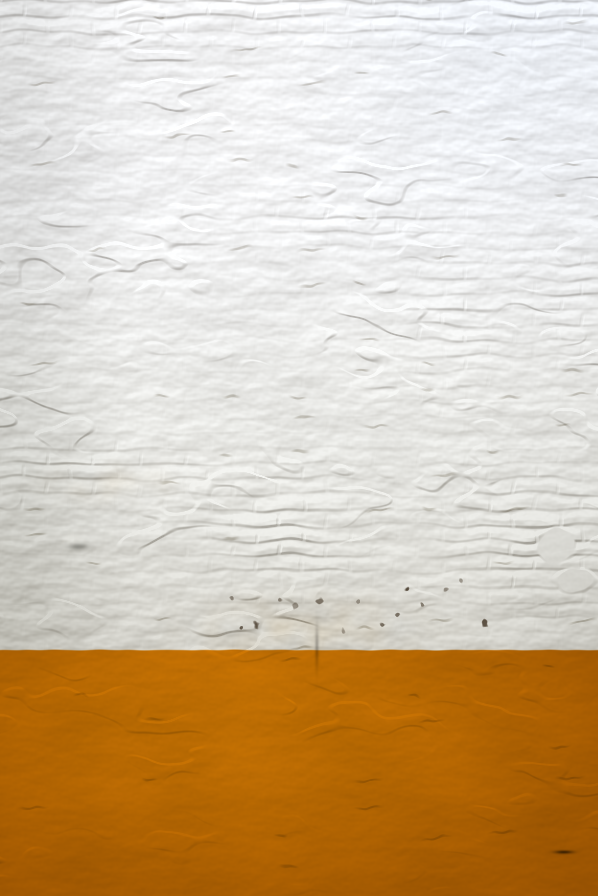
Give the GLSL for this texture, as a WebGL 2 fragment shader.

```glsl
#version 300 es
precision highp float;
// Whitewashed brick wall above a painted ochre base, lit softly from above.
// A height field (plaster noise, chipped ledges, patches of brick courses) is
// differenced along the light direction and added to smooth colour gradients.
uniform vec2 u_resolution;
out vec4 fragColor;

#define ASPECT 0.668         // width of the scene, its height being 1
#define BASE_TOP 0.2745      // height of the painted base
#define COURSE 0.0172        // spacing of the brick courses
#define RELIEF 0.00062       // depth of the relief
#define LIGHT_STEP 0.0017    // sampling distance towards the light
#define WALL_RELIEF 0.85
#define BASE_RELIEF 0.48
#define GRAIN 0.012

float hash(vec2 p) {
    vec3 q = fract(vec3(p.xyx) * 0.1031);
    q += dot(q, q.yzx + 33.33);
    return fract((q.x + q.y) * q.z);
}

vec2 gradientAt(vec2 cell) {
    float a = 6.2832 * hash(cell);
    return vec2(cos(a), sin(a));
}

float noise(vec2 p) {
    vec2 i = floor(p), f = fract(p);
    vec2 u = f * f * f * (f * (f * 6.0 - 15.0) + 10.0);
    vec2 e = vec2(1.0, 0.0);
    float low = mix(dot(gradientAt(i), f), dot(gradientAt(i + e), f - e), u.x);
    float high = mix(dot(gradientAt(i + e.yx), f - e.yx), dot(gradientAt(i + 1.0), f - 1.0), u.x);
    return mix(low, high, u.y);
}

// Soft elliptical spot, 1 at its centre
float spot(vec2 p, vec2 centre, vec2 radius) {
    vec2 d = (p - centre) / radius;
    return exp(-dot(d, d));
}

// Where the bricks show through the plaster
float brickMask(vec2 p) {
    float m = spot(p, vec2(0.315, 0.412), vec2(0.072, 0.055));
    m += spot(p, vec2(0.600, 0.400), vec2(0.078, 0.062));
    m += 0.65 * spot(p, vec2(0.090, 0.474), vec2(0.110, 0.028));
    m += 0.55 * spot(p, vec2(0.638, 0.670), vec2(0.035, 0.050));
    m += 0.50 * spot(p, vec2(0.510, 0.640), vec2(0.050, 0.080));
    m += 0.45 * spot(p, vec2(0.390, 0.755), vec2(0.100, 0.022));
    m += 0.55 * smoothstep(0.93, 0.99, p.y);
    m *= 0.75 + 1.1 * noise(p * vec2(17.0, 42.0) + 3.0);
    return clamp(m + 0.07, 0.0, 1.0);
}

float height(vec2 p) {
    vec2 w = p + 0.006 * vec2(noise(p * 31.0), noise(p * 23.0 + 7.0));
    float h = 1.1 * noise(w * vec2(16.0, 34.0));
    h += 0.55 * noise(w * vec2(42.0, 85.0) + 11.0);
    h += 0.22 * noise(p * vec2(110.0, 170.0));
    // chipped edges of old paint layers
    float chips = smoothstep(0.0, 0.35, noise(p * vec2(8.0, 12.0) + 19.0));
    h += 1.1 * chips * smoothstep(0.0, 0.13, noise(w * vec2(19.0, 44.0) + 5.0));
    if (p.y < BASE_TOP) return h;
    // courses: sharp underside, sloping top, broken by upright joints
    float row = w.y / COURSE + 0.25 * noise(p * vec2(12.0, 20.0));
    float f = fract(row);
    float x = abs(fract(w.x / 0.052 + 0.5 * mod(floor(row), 2.0)) - 0.5);
    float brick = smoothstep(0.0, 0.22, f) * (1.0 - smoothstep(0.45, 1.0, f));
    brick *= 1.0 - 0.5 * smoothstep(0.44, 0.49, x);
    // two rounded repairs cover the bricks at the right
    float repair = min(length(p - vec2(0.621, 0.392)) - 0.021,
                       length((p - vec2(0.642, 0.353)) * vec2(0.8, 1.3)) - 0.018);
    float covered = 1.0 - smoothstep(-0.002, 0.003, repair + 0.004 * noise(p * 60.0));
    return mix(h + 1.5 * brick * brickMask(p), 0.9 + 0.3 * h, covered);
}

// Short dark cracks, at most one in each cell
float cracks(vec2 p, float chance) {
    vec2 size = vec2(0.075, 0.032), cell = floor(p / size);
    float r = hash(cell + 41.0), s = hash(cell + 83.0);
    vec2 d = p - (cell + 0.5 + 0.4 * (vec2(s, hash(cell + 17.0)) - 0.5)) * size;
    d.y += 0.004 * noise(p * 70.0) - (s - 0.4) * 0.25 * d.x;
    float along = 1.0 - smoothstep(0.2, 1.0, abs(d.x) / (0.007 + 0.014 * s));
    return step(r, chance) * along * (1.0 - smoothstep(0.0004, 0.0022, abs(d.y)));
}

// Dark flecks scattered low on the wall
float flecks(vec2 p) {
    float ink = 0.0;
    for (int i = 0; i < 15; i++) {
        float k = float(i);
        vec2 c = vec2(0.25 + 0.30 * fract(k * 0.618 + 0.03), 0.294 + 0.058 * hash(vec2(k, 9.0)));
        float r = 0.0012 + 0.0024 * hash(vec2(k, 27.0));
        float d = length((p - c) * vec2(1.0, 0.8)) + 0.003 * noise(p * 190.0);
        ink = max(ink, (0.4 + 0.5 * hash(vec2(k, 5.0))) * (1.0 - smoothstep(r * 0.5, r + 0.001, d)));
    }
    return ink;
}

vec3 wallColour(vec2 p, float slope) {
    vec3 c = mix(vec3(0.835, 0.830, 0.802), vec3(0.902, 0.902, 0.886), smoothstep(0.27, 0.52, p.y));
    c = mix(c, vec3(0.945, 0.947, 0.951), smoothstep(0.45, 0.82, p.y));
    c += vec3(-0.012, 0.0, 0.018) * smoothstep(0.25, 0.6, p.x) * smoothstep(0.6, 1.0, p.y);
    c -= vec3(0.085, 0.085, 0.09) * (1.0 - smoothstep(0.0, 0.17, p.x));
    c -= 0.035 * smoothstep(0.5, ASPECT, p.x) * (1.0 - 0.4 * p.y);
    c += 0.022 * noise(p * vec2(5.0, 9.0));
    c += WALL_RELIEF * clamp(slope, -0.26, 0.065) * vec3(0.96, 1.0, 1.05);
    c -= cracks(p, 0.26) * vec3(0.15, 0.16, 0.18);
    // ochre dust, old nail hole, dark flecks
    float dust = spot(p, vec2(0.34, 0.295), vec2(0.11, 0.035)) + 0.6 * spot(p, vec2(0.12, 0.46), vec2(0.06, 0.02));
    c -= dust * (0.5 + noise(p * 35.0)) * vec3(0.02, 0.045, 0.085);
    c -= 0.25 * spot(p, vec2(0.087, 0.390), vec2(0.010, 0.0035));
    c += 0.06 * spot(p, vec2(0.080, 0.398), vec2(0.010, 0.007));
    return mix(c, vec3(0.27, 0.22, 0.16), flecks(p));
}

vec3 baseColour(vec2 p, float slope) {
    float lit = spot(p, vec2(0.27, 0.215), vec2(0.42, 0.23));
    vec3 c = mix(vec3(0.575, 0.305, 0.008), vec3(0.745, 0.430, 0.010), lit);
    float tone = 1.0 + 0.07 * noise(p * vec2(9.0, 13.0)) + BASE_RELIEF * clamp(slope, -0.30, 0.16);
    return c * (tone - 0.16 * cracks(p + 0.013, 0.18)
        - 0.6 * spot(p, vec2(0.630, 0.049), vec2(0.010, 0.002)));
}

void main() {
    vec2 p = gl_FragCoord.xy / u_resolution * vec2(ASPECT, 1.0);
    float pixel = 1.0 / u_resolution.y;
    vec2 toLight = LIGHT_STEP * vec2(-0.35, 0.94);
    float slope = (height(p) - height(p + toLight)) * RELIEF / LIGHT_STEP;
    float edge = p.y - BASE_TOP - 0.0012 * noise(vec2(p.x * 40.0, 2.0));
    vec3 c = mix(baseColour(p, slope), wallColour(p, slope), smoothstep(-pixel, pixel, edge));
    // drip across the paint line, then fine grain
    c *= 1.0 - 0.25 * spot(p, vec2(0.354, 0.278), vec2(0.0022, 0.022));
    c *= 1.0 + GRAIN * noise(p * 260.0);
    fragColor = vec4(clamp(c, 0.0, 1.0), 1.0);
}
```
